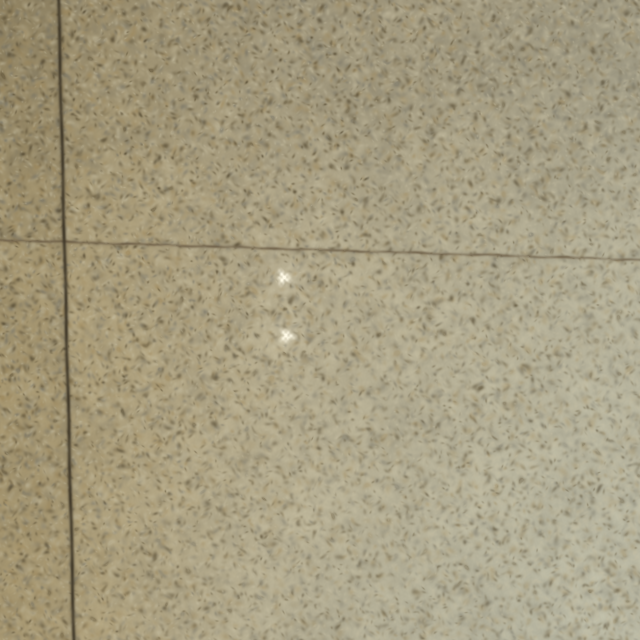
Write a Shadertoy shader that draws this texture.

```glsl
const vec3 WARM_STONE = vec3(0.658, 0.594, 0.438);
const vec3 MID_STONE = vec3(0.700, 0.657, 0.535);
const vec3 COOL_STONE = vec3(0.724, 0.720, 0.640);
const vec3 BROWN = vec3(0.40, 0.35, 0.24);
const vec3 OCHRE = vec3(0.62, 0.53, 0.35);
const vec3 SLATE = vec3(0.46, 0.45, 0.40);
const vec3 CREAM = vec3(0.77, 0.74, 0.63);
const vec3 DARK_GROUT = vec3(0.25, 0.22, 0.16);
const vec3 PALE_GROUT = vec3(0.42, 0.36, 0.27);
const vec3 GLINT = vec3(1.0, 0.98, 0.90);

vec3 hash3(vec2 p) {
    vec3 q = fract(p.xyx * vec3(0.1031, 0.1030, 0.0973));
    q += dot(q, q.yxz + 33.33);
    return fract((q.xxy + q.yzz) * q.zyx);
}

// Cellular noise: one soft, randomly turned ellipse per occupied cell
float flecks(vec2 p, vec2 seed, float density, vec2 radius) {
    vec2 cell = floor(p);
    float cover = 0.0;
    for (int j = -1; j <= 1; j++)
    for (int i = -1; i <= 1; i++) {
        vec2 id = cell + vec2(i, j);
        vec3 place = hash3(id + seed);
        vec3 shape = hash3(id + seed + 71.7);
        float angle = -0.9 + (shape.x - 0.5) * 2.8;
        float c = cos(angle), s = sin(angle);
        vec2 d = mat2(c, -s, s, c) * (p - id - place.xy);
        d /= radius * mix(0.6, 1.25, shape.y);
        float body = exp(-dot(d, d) * 1.3) * mix(0.25, 1.0, shape.z);
        cover += body * step(place.z, density);
    }
    return min(cover, 1.0);
}

// Layered sines for broad, irregular clouding
float clouds(vec2 p) {
    float sum = 0.0, gain = 0.5;
    for (int i = 0; i < 4; i++) {
        sum += gain * sin(p.x + 1.7 * sin(p.y * 0.8)) * sin(p.y + 1.3 * sin(p.x * 0.7));
        p = mat2(1.5, 1.1, -1.1, 1.5) * p + 2.3;
        gain *= 0.7;
    }
    return sum;
}

vec3 lighting(vec2 uv) {
    float across = smoothstep(-0.1, 0.5, uv.x);
    float pool = smoothstep(0.15, 1.1, uv.x + 0.35 * (1.0 - uv.y) - 0.2);
    vec3 base = mix(WARM_STONE, MID_STONE, across);
    base = mix(base, COOL_STONE, pool * mix(1.0, 0.6, uv.y));
    return base * (1.0 - 0.11 * smoothstep(0.5, 1.0, uv.y));
}

vec3 granite(vec2 uv, vec2 seed, vec3 base) {
    float contrast = mix(1.08, 0.66, smoothstep(0.2, 1.6, uv.x + 1.0 - uv.y));
    vec2 p = uv + 0.0016 * sin(uv.yx * 170.0 + 1.5 * sin(uv * 83.0));
    float patches = 1.0 + 0.25 * clouds(uv * 23.0 + 4.0);
    float dark = contrast * patches;
    vec3 col = base * (1.0 + 0.035 * clouds(uv * 14.0) + 0.035 * clouds(uv * 90.0 + seed));
    col = mix(col, SLATE, 0.24 * dark * flecks(p * 42.0, seed + 5.0, 0.50, vec2(0.46, 0.36)));
    col = mix(col, CREAM, 0.45 * flecks(p * 68.0, seed + 13.0, 0.80, vec2(0.42, 0.32)));
    col = mix(col, OCHRE, 0.50 * dark * flecks(p * 66.0, seed + 29.0, 0.60, vec2(0.42, 0.32)));
    col = mix(col, SLATE, 0.54 * dark * flecks(p * 76.0, seed + 47.0, 0.55, vec2(0.42, 0.30)));
    col = mix(col, BROWN, 0.58 * dark * flecks(p * 92.0, seed + 61.0, 0.65, vec2(0.43, 0.28)));
    col = mix(col, CREAM, 0.36 * flecks(p * 108.0, seed + 97.0, 0.65, vec2(0.40, 0.28)));
    return mix(col, BROWN * 0.85, 0.72 * contrast * flecks(p * 56.0, seed + 83.0, 0.22, vec2(0.30, 0.21)));
}

// Smooth groove profile: 1 on the centre line, fading to 0
float joint(float dist, float halfWidth) {
    float d = dist / halfWidth;
    return exp(-d * d);
}

// Ragged bright core with a faint halo
float sparkle(vec2 d, float turn) {
    float r = length(d);
    float a = atan(d.y, d.x) + turn;
    float edge = 0.0105 * (1.0 + 0.20 * sin(3.0 * a) + 0.12 * sin(5.0 * a + 1.4));
    float core = 1.0 - smoothstep(0.15 * edge, 1.45 * edge, r);
    float grain = 0.80 + 0.20 * sin(d.x * 700.0 + turn) * sin(d.y * 600.0 + 1.0);
    return core * grain + 0.14 * exp(-r * r * 1200.0);
}

void mainImage(out vec4 fragColor, in vec2 fragCoord) {
    vec2 uv = fragCoord / iResolution.xy;
    float soft = 0.4 / iResolution.y;

    // Slightly skewed joints divide the floor into slabs
    float wobble = 0.0005 * sin(uv.x * 47.0) + 0.0004 * sin(uv.x * 113.0);
    vec2 offset = vec2(uv.x - 0.1155 + 0.0240 * uv.y + 0.0005 * sin(uv.y * 31.0),
                       uv.y - 0.6250 + 0.0310 * uv.x + wobble);
    vec2 slab = step(vec2(0.0), offset);
    vec3 col = granite(uv, slab * vec2(137.0, 211.0), lighting(uv));
    col *= 1.0 - 0.025 * (1.0 - slab.x);

    // Unevenly filled grout lines, fainter towards the right
    float worn = 0.66 - 0.16 * uv.x + 0.20 * sin(uv.x * 41.0) * sin(uv.x * 97.0 + 1.0);
    float filled = 0.86 + 0.10 * sin(uv.y * 37.0) * sin(uv.y * 83.0 + 2.0);
    col *= 1.0 - 0.05 * joint(offset.x, 0.008) - 0.03 * joint(offset.y, 0.007);
    col = mix(col, PALE_GROUT, worn * joint(offset.y, 0.0018 + soft));
    col = mix(col, DARK_GROUT, filled * joint(offset.x, 0.0025 + soft));

    // Two reflected lights
    for (int i = 0; i < 2; i++) {
        float k = float(i);
        vec2 centre = vec2(0.443 + 0.005 * k, 0.566 - 0.091 * k);
        col = mix(col, GLINT, clamp(sparkle(uv - centre, 0.6 + 2.1 * k), 0.0, 1.0));
    }
    fragColor = vec4(col, 1.0);
}
```
